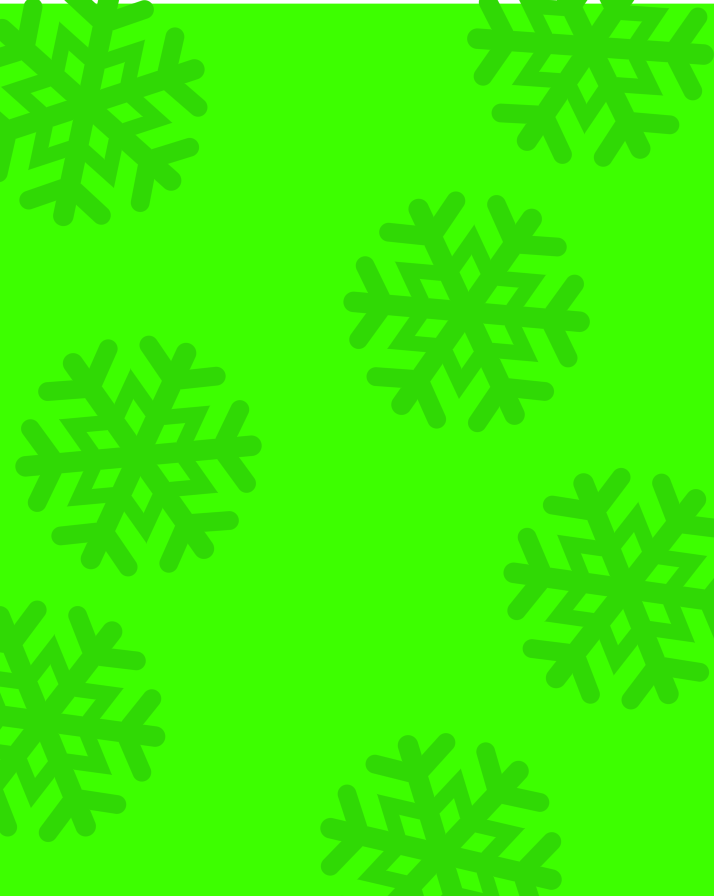
This pattern is drawn by a WebGL 1 fragment shader. Its source:

```glsl
precision highp float;
// Dark green snowflakes strewn in a loose zigzag over bright green.
uniform vec2 u_resolution;

#define FLAKE_COUNT 7
#define FLAKE_RADIUS 0.138
#define ROW_STEP 0.148
#define ZIGZAG 0.243
#define ARM_HALF_WIDTH 0.083
#define TWIG_HALF_WIDTH 0.076
#define STAR_HALF_WIDTH 0.0613
#define TOP_EDGE 0.004
#define GROUND_COLOR vec3(0.24, 1.0, 0.0)
#define FLAKE_COLOR vec3(0.19, 0.85, 0.02)

const float SECTOR = 1.04719755; // one sixth of a turn

float capsule(vec2 p, vec2 a, vec2 b, float halfWidth) {
  vec2 ap = p - a;
  vec2 ab = b - a;
  float t = clamp(dot(ap, ab) / dot(ab, ab), 0.0, 1.0);
  return length(ap - ab * t) - halfWidth;
}

// Signed distance to a flake of radius 1, folded into half an arm.
float snowflake(vec2 p, float tilt) {
  float angle = atan(p.y, p.x + 1e-6) + tilt;
  angle = abs(mod(angle + 0.5 * SECTOR, SECTOR) - 0.5 * SECTOR);
  vec2 q = length(p) * vec2(cos(angle), sin(angle));

  float arm = capsule(q, vec2(0.0), vec2(1.0 - ARM_HALF_WIDTH, 0.0), ARM_HALF_WIDTH);
  float twig = capsule(q, vec2(0.67, 0.0), vec2(0.85, 0.30), TWIG_HALF_WIDTH);

  // Bands parallel to the next arm join into pointed star tips.
  float star = abs(dot(q, vec2(0.866, -0.5)) - 0.2925) - STAR_HALF_WIDTH;
  return min(arm, min(twig, star));
}

// Rows run from the top down, swinging between right and left.
vec2 flakeCenter(float row) {
  float side = 1.0 - 2.0 * mod(row, 2.0);
  float drift = (0.059 + 0.013 * row) * cos(1.65 * (row - 3.7));
  float lift = 0.096 * exp(-2.0 * (row - 1.0) * (row - 1.0));
  return vec2(0.358 + ZIGZAG * side + drift, 0.935 - ROW_STEP * row + lift);
}

float flakeTilt(float row) {
  return mix(0.07 + 0.0044 * row * row, 0.113 * row - 0.43, mod(row, 2.0));
}

void main() {
  vec2 p = gl_FragCoord.xy / u_resolution.y;
  float pixel = 1.0 / u_resolution.y;

  float dist = 1.0;
  for (int i = 0; i < FLAKE_COUNT; i++) {
    float row = float(i);
    vec2 local = (p - flakeCenter(row)) / FLAKE_RADIUS;
    dist = min(dist, snowflake(local, flakeTilt(row)) * FLAKE_RADIUS);
  }

  // A thin white margin lies behind the flakes at the top.
  float margin = smoothstep(-0.5 * pixel, 0.5 * pixel, p.y - 1.0 + TOP_EDGE);
  vec3 color = mix(GROUND_COLOR, vec3(1.0), margin);
  float cover = 1.0 - smoothstep(-0.7 * pixel, 0.7 * pixel, dist);
  gl_FragColor = vec4(mix(color, FLAKE_COLOR, cover), 1.0);
}
```
